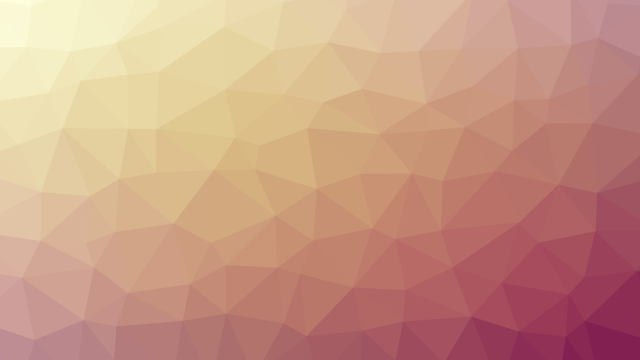
A Shadertoy shader for this background:

```glsl
// Low-poly backdrop: a jittered grid of vertices, each cell split into two
// triangles along its Delaunay diagonal. Every triangle is filled flat with the
// average of one palette read along x and again along y at its middle.

const float CELL_SIZE = 0.132;              // in canvas heights
const float JITTER = 0.76;                  // vertex spread in cells, below 1
const float SPARKLE = 0.035;                // random shift of the palette lookup
const vec2 GRID_OFFSET = vec2(0.35, 0.30);  // grid shift in cells

const int LAST_STOP = 8;
const vec3 PALETTE[9] = vec3[9](
    vec3(1.00, 1.00, 0.87),   // cream
    vec3(0.95, 0.93, 0.76),
    vec3(0.91, 0.84, 0.63),   // straw
    vec3(0.86, 0.75, 0.53),
    vec3(0.81, 0.64, 0.47),   // tan
    vec3(0.76, 0.50, 0.43),
    vec3(0.69, 0.36, 0.38),   // rose
    vec3(0.60, 0.22, 0.34),
    vec3(0.47, 0.09, 0.31));  // plum

float hash(vec2 p) {
    return fract(sin(dot(p, vec2(127.1, 311.7))) * 43758.55);
}

float cross2(vec2 a, vec2 b) {
    return a.x * b.y - a.y * b.x;
}

vec2 gridVertex(vec2 id) {
    vec2 offset = vec2(hash(id), hash(id + 57.3)) - 0.5;
    return id + JITTER * offset;
}

vec3 palette(float t) {
    float s = clamp(t, 0.0, 1.0) * float(LAST_STOP);
    int i = min(int(s), LAST_STOP - 1);
    return mix(PALETTE[i], PALETTE[i + 1], s - float(i));
}

// Flat colour of a triangle from its middle, in grid units
vec3 facetColor(vec2 middle) {
    float aspect = iResolution.x / iResolution.y;
    vec2 uv = (middle - GRID_OFFSET) * CELL_SIZE / vec2(aspect, 1.0);
    float shift = SPARKLE * (hash(floor(middle * 64.0)) - 0.5);
    return 0.5 * (palette(uv.x + shift) + palette(1.0 - uv.y + shift));
}

// Signed distance to the line a-b, positive on its left
float edgeDistance(vec2 p, vec2 a, vec2 b) {
    return cross2(normalize(b - a), p - a);
}

// Adds a counter-clockwise triangle, weighted by its pixel coverage
void addTriangle(inout vec4 sum, vec2 p, vec2 a, vec2 b, vec2 c, float pixel) {
    float inside = min(edgeDistance(p, a, b),
                   min(edgeDistance(p, b, c), edgeDistance(p, c, a)));
    float coverage = clamp(0.5 + inside / pixel, 0.0, 1.0);
    if (coverage > 0.0) {
        sum += coverage * vec4(facetColor((a + b + c) / 3.0), 1.0);
    }
}

// True when the angles at a and c add up to more than half a turn
bool splitsAlongAC(vec2 a, vec2 b, vec2 c, vec2 d) {
    vec2 ab = b - a, ad = d - a, cb = b - c, cd = d - c;
    return cross2(ab, ad) * dot(cd, cb) + dot(ab, ad) * cross2(cd, cb) < 0.0;
}

void mainImage(out vec4 fragColor, in vec2 fragCoord) {
    float pixel = 1.0 / (iResolution.y * CELL_SIZE);
    vec2 p = fragCoord * pixel + GRID_OFFSET;
    vec2 home = floor(p);
    vec4 sum = vec4(0.0);

    // Jittered cells can reach into their neighbours
    for (int y = -1; y <= 1; y++) {
        for (int x = -1; x <= 1; x++) {
            vec2 id = home + vec2(x, y);
            vec2 a = gridVertex(id);
            vec2 b = gridVertex(id + vec2(1.0, 0.0));
            vec2 c = gridVertex(id + vec2(1.0, 1.0));
            vec2 d = gridVertex(id + vec2(0.0, 1.0));
            if (splitsAlongAC(a, b, c, d)) {
                addTriangle(sum, p, a, b, c, pixel);
                addTriangle(sum, p, a, c, d, pixel);
            } else {
                addTriangle(sum, p, a, b, d, pixel);
                addTriangle(sum, p, b, c, d, pixel);
            }
        }
    }
    fragColor = vec4(sum.rgb / max(sum.a, 0.001), 1.0);
}
```
